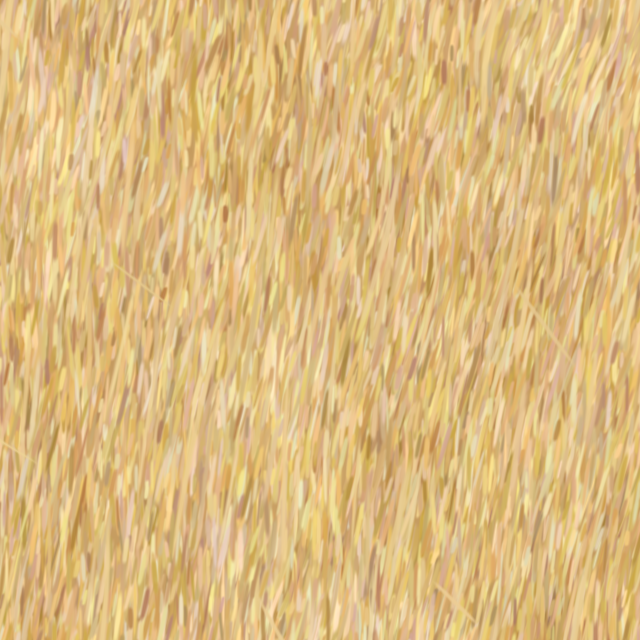
Give the GLSL for this texture, as a Shadertoy shader.

```glsl
// Dry straw: many overlapping layers of short soft blades leaning to the right,
// topped by long pale stalks and a few stray diagonal stems.
// Each layer scatters one jittered blade per cell of a stretched cellular grid.

const vec3 GOLD  = vec3(0.91, 0.77, 0.51);
const vec3 OCHRE = vec3(0.84, 0.69, 0.43);
const vec3 TAN   = vec3(0.86, 0.72, 0.52);
const vec3 CREAM = vec3(0.95, 0.84, 0.60);
const vec3 PALE  = vec3(0.92, 0.83, 0.64);
const vec3 BROWN = vec3(0.76, 0.60, 0.40);
const vec3 MEAN  = vec3(0.88, 0.746, 0.517);

vec3 hash3(vec2 cell, float seed) {
    vec3 q = fract(vec3(cell.xyx + seed * 17.31) * vec3(0.1031, 0.1030, 0.0973));
    q += dot(q, q.yxz + 33.33);
    return fract((q.xxy + q.yzz) * q.zyx);
}

mat2 rotation(float angle) {
    float c = cos(angle), s = sin(angle);
    return mat2(c, s, -s, c);
}

// Slow variation from layered sines, roughly -1 to 1
float drift(vec2 p) {
    p += 0.12 * sin(p.yx * 6.3 + vec2(0.7, 2.9));
    return 0.45 * sin(5.0 * p.x + 3.0 * p.y + 1.0)
         + 0.35 * sin(9.0 * p.y - 7.0 * p.x + 2.5)
         + 0.30 * sin(17.0 * p.x + 13.0 * p.y);
}

// Picks a straw colour by its share of the area
vec3 strawColor(float pick) {
    if (pick < 0.22) return GOLD;
    if (pick < 0.42) return OCHRE;
    if (pick < 0.61) return TAN;
    if (pick < 0.76) return CREAM;
    if (pick < 0.90) return PALE;
    return BROWN;
}

// Varied blade colour: brightness, blue-yellow and pink-green jitter
vec3 bladeColor(vec3 pick, float contrast) {
    vec3 color = MEAN + (strawColor(pick.x) - MEAN) * contrast;
    color += (pick.y - 0.5) * vec3(0.08, 0.09, 0.08);
    color += (pick.z - 0.5) * vec3(0.02, -0.02, -0.20);
    color += (fract(pick.x * 37.0) - 0.5) * vec3(0.05, -0.07, 0.05);
    return color;
}

// Coverage of a tapered blade centred at the origin, along the y axis
float bladeMask(vec2 p, float lean, float halfLength, float halfWidth, float soft) {
    float along = abs(p.y) / halfLength;
    float width = halfWidth * (1.0 - 0.5 * along * along);
    float side = abs(p.x - lean * p.y);
    return (1.0 - smoothstep(width - soft, width + soft, side))
         * (1.0 - smoothstep(0.6, 1.0, along));
}

// Paints one scattered layer of blades over the given colour
vec3 paintLayer(vec3 under, vec2 p, vec2 cellSize, float halfWidth, float spread,
                float density, float paleness, float soft, float seed) {
    vec2 home = floor(p / cellSize);
    for (int y = -1; y <= 1; y++) {
        for (int x = -1; x <= 1; x++) {
            vec2 cell = home + vec2(x, y);
            vec3 place = hash3(cell, seed);
            vec3 shape = hash3(cell, seed + 5.7);
            vec3 pick = hash3(cell, seed + 11.3);
            vec2 local = p - (cell + place.xy) * cellSize;
            float mask = bladeMask(local, (shape.x - 0.5) * spread,
                                   cellSize.y * mix(0.40, 0.95, shape.y),
                                   halfWidth * mix(0.6, 1.2, shape.z), soft);
            vec3 color = mix(bladeColor(pick, 1.35), mix(CREAM, PALE, pick.x), paleness);
            under = mix(under, color, mask * step(place.z, density) * 0.85);
        }
    }
    return under;
}

void mainImage(out vec4 fragColor, in vec2 fragCoord) {
    vec2 uv = fragCoord / iResolution.y;
    float soft = max(0.0025, 0.8 / iResolution.y);

    // Lean the field to the right, more so on the right side
    vec2 field = uv;
    field.x -= 0.12 * uv.y + 0.12 * (uv.x - 0.4) * uv.y;
    field.x += 0.008 * drift(uv);

    // Short blades, from the shaded ground upwards
    vec3 color = mix(BROWN, OCHRE, 0.5);
    for (int i = 0; i < 7; i++) {
        float layer = float(i);
        vec2 cellSize = vec2(0.0135, 0.034 + 0.011 * mod(layer * 2.0, 5.0));
        color = paintLayer(color, field + layer * vec2(0.137, 0.071), cellSize,
                           0.0034, 0.38, 0.85, 0.0, soft, layer + 1.0);
    }

    // Broad patches of light and hue, then smaller clumps along the lean
    color += drift(uv * 1.3 + 2.0) * vec3(0.022, 0.032, 0.045);
    color += drift(field * vec2(4.5, 2.2) + 5.0) * vec3(0.022, 0.026, 0.018);

    // Long pale stalks in two sizes
    color = paintLayer(color, field, vec2(0.035, 0.13), 0.0034, 0.25, 0.32, 0.65, soft, 21.0);
    color = paintLayer(color, field, vec2(0.085, 0.26), 0.0042, 0.22, 0.32, 0.85, soft, 27.0);

    // Stray stems fallen across the field
    color = paintLayer(color, rotation(-0.75) * uv, vec2(0.16, 0.13), 0.0032, 0.6, 0.16, 0.8, soft, 33.0);

    color -= vec3(0.008, 0.010, 0.010);
    fragColor = vec4(clamp(color, 0.0, 1.0), 1.0);
}
```
